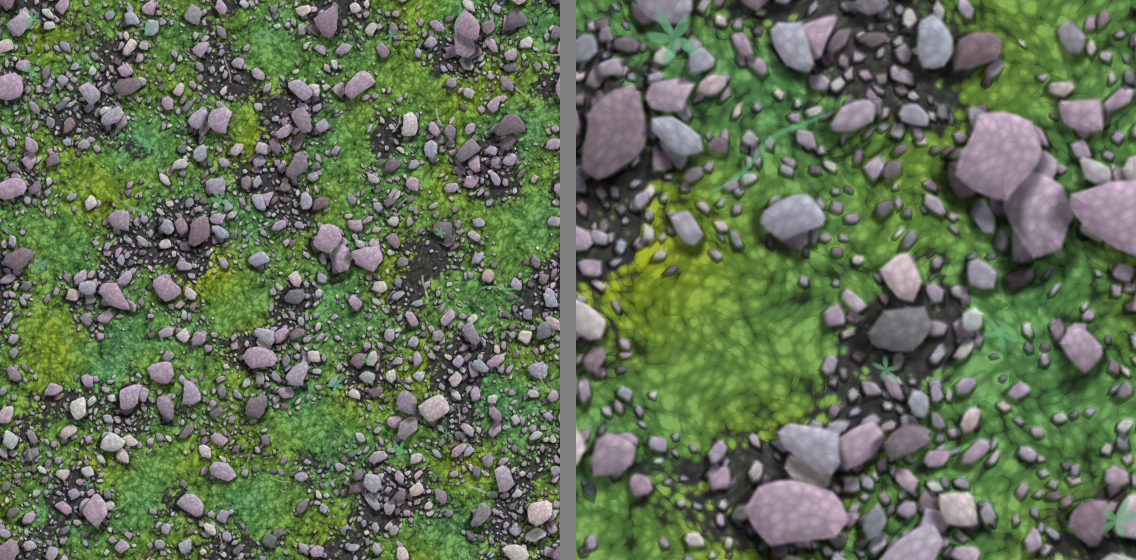
Left, the full canvas; right, a detail of the centre.
A three.js fragment shader for this texture:

```glsl
// Mossy ground strewn with lilac-grey pebbles, bare soil, sprouts and dry straws; tiles.
#define TAU 6.2831853
#define SOFT 0.0018          // edge blur in canvas units
#define CLUSTER 0.24         // how strongly pebbles avoid thick moss
#define LIGHT vec2(0.38, 0.92)
#define MOSS_DARK vec3(0.15, 0.20, 0.12)
#define MOSS_MID vec3(0.33, 0.47, 0.22)
#define MOSS_TIP vec3(0.52, 0.68, 0.34)
#define SOIL vec3(0.23, 0.23, 0.225)
#define STONE_DULL vec3(0.45, 0.44, 0.46)
#define STONE_LILAC vec3(0.65, 0.63, 0.69)
#define STONE_PALE vec3(0.77, 0.77, 0.75)
#define SPROUT vec3(0.43, 0.67, 0.50)

varying vec2 vUv;

vec3 hash(vec3 p) {
  p = fract(p * vec3(0.1031, 0.1030, 0.0973));
  p += dot(p, p.yxz + 33.33);
  return fract((p.xxy + p.yxx) * p.zyx);
}

// Layered sines with whole wave numbers: wraps, spread is about one
float patches(vec2 p, float seed) {
  float sum = 0.0;
  for (int i = 0; i < 12; i++) {
    vec3 h = hash(vec3(float(i) + 3.0, seed * 19.0, 7.0));
    sum += sin(TAU * (dot(floor(h.xy * 13.0) - 6.0, p) + h.z));
  }
  return sum / 2.45;
}

// Wrapped cellular noise: rounded tufts of uneven brightness
float tufts(vec2 p, float n) {
  vec2 base = floor(p * n);
  float nearest = 9.0, glow = 0.0;
  for (int j = -1; j <= 1; j++) for (int i = -1; i <= 1; i++) {
    vec2 cell = base + vec2(float(i), float(j));
    vec3 h = hash(vec3(mod(cell, n), n + 0.5));
    float d = length(p * n - cell - h.xy);
    if (d < nearest) { nearest = d; glow = h.z; }
  }
  return max(1.0 - nearest, 0.0) * (0.55 + 0.9 * glow);
}

// One size of angular pebbles, each with its own shade and contact shadow
vec3 pebbles(vec3 ground, vec2 p, float n, float chance, float grain) {
  vec2 base = floor(p * n);
  for (int j = -1; j <= 1; j++) for (int i = -1; i <= 1; i++) {
    vec2 cell = base + vec2(float(i), float(j));
    vec3 id = vec3(mod(cell, n), n);
    vec3 spot = hash(id), look = hash(id + vec3(0.0, 0.0, 301.0));
    vec2 centre = (cell + 0.2 + 0.6 * spot.xy) / n;
    if (spot.z > chance - CLUSTER * patches(centre, 1.0)) continue;

    // Outline: half planes around the centre, corners rounded
    vec2 q = p - centre, facet = LIGHT;
    float radius = mix(0.23, 0.43, look.x) / n, d = -1.0;
    for (int k = 0; k < 6; k++) {
      float turn = hash(id + vec3(0.0, 0.0, 400.0 + float(k))).x;
      float a = TAU * (look.y + (float(k) + 0.6 * turn) / 6.0);
      vec2 side = vec2(cos(a), sin(a));
      float reach = 0.75 + 0.2 * turn + 0.25 * cos(2.0 * (a - TAU * look.z));
      float plane = dot(q, side) - radius * reach;
      if (plane > d) { d = plane; facet = side; }
    }
    d = mix(d, length(q) - radius * 0.95, 0.3);

    float shadow = 1.0 - smoothstep(0.0, 0.35 * radius, d + 0.3 * dot(q, LIGHT));
    float rim = smoothstep(-0.55 * radius, 0.0, d);
    vec3 tint = mix(STONE_DULL, STONE_LILAC, smoothstep(0.0, 0.55, look.z));
    tint = mix(tint, STONE_PALE, smoothstep(0.65, 1.0, look.y));
    tint += vec3(0.03, -0.02, -0.01) * (look.x * 2.0 - 0.7);
    tint *= 0.93 + 0.13 * dot(q, LIGHT) / radius + 0.13 * rim * dot(facet, LIGHT);
    tint *= 0.9 + 0.2 * grain;
    ground *= 1.0 - 0.45 * shadow;
    ground = mix(ground, tint, 1.0 - smoothstep(-SOFT, SOFT * 0.7, d));
  }
  return ground;
}

// Small blue-green leaf rosettes
vec3 sprouts(vec3 ground, vec2 p, float n) {
  vec2 base = floor(p * n);
  for (int j = -1; j <= 1; j++) for (int i = -1; i <= 1; i++) {
    vec2 cell = base + vec2(float(i), float(j));
    vec3 h = hash(vec3(mod(cell, n), n + 60.0));
    vec2 q = p - (cell + h.xy) / n;
    float leaf = 0.65 + 0.35 * cos(5.0 * atan(q.y, q.x + 1e-5) + TAU * h.x);
    float d = length(q) - (0.009 + 0.011 * h.y) * leaf;
    ground = mix(ground, SPROUT, 0.7 * step(h.z, 0.22) * (1.0 - smoothstep(-0.004, SOFT, d)));
  }
  return ground;
}

// Thin bent straws and grass blades
vec3 straws(vec3 ground, vec2 p, float n) {
  vec2 base = floor(p * n);
  for (int j = -1; j <= 1; j++) for (int i = -1; i <= 1; i++) {
    vec2 cell = base + vec2(float(i), float(j));
    vec3 id = vec3(mod(cell, n), n + 90.0), h = hash(id), look = hash(id + 50.0);
    vec2 q = p - (cell + h.xy) / n, along = vec2(cos(TAU * look.x), sin(TAU * look.x));
    q = vec2(dot(q, along), dot(q, vec2(-along.y, along.x)));
    q.y += (look.y - 0.5) * 8.0 * q.x * q.x;
    float halfLength = mix(0.015, 0.05, look.z * look.z);
    float d = length(vec2(max(abs(q.x) - halfLength, 0.0), q.y)) - 0.0004 - 0.0016 * look.y;
    vec3 tint = mix(vec3(0.74, 0.72, 0.64), SPROUT, step(0.55, look.z));
    ground = mix(ground, tint, 0.75 * step(h.z, 0.4) * (1.0 - smoothstep(-SOFT, SOFT, d)));
  }
  return ground;
}

void main() {
  vec2 p = vUv + 0.003 * sin(TAU * (vUv.yx * vec2(17.0, 13.0) + vUv * 5.0));
  float fine = tufts(p, 170.0), leafy = tufts(p, 88.0), clump = tufts(p, 38.0);
  float growth = patches(p, 1.0), hue = patches(p, 3.0);

  // Moss: dark gaps, mid green, bright tips
  float height = 0.32 * fine + 0.4 * leafy + 0.28 * clump + 0.035 * growth;
  vec3 moss = mix(MOSS_DARK, MOSS_MID, smoothstep(0.18, 0.56, height));
  moss = mix(moss, MOSS_TIP, smoothstep(0.52, 0.95, height));
  moss *= 1.0 + hue * vec3(0.07, 0.01, -0.12);

  // Bare soil shows through where growth is thin
  float bare = patches(p, 2.0) - 0.45 * growth - 2.2 * (height - 0.5);
  vec3 soil = SOIL * (0.65 + 0.4 * fine + 0.3 * leafy);
  vec3 color = mix(moss, soil, smoothstep(0.35, 1.15, bare));

  // Grit to large pebbles, then plant litter
  color = pebbles(color, p, 96.0, 0.36, fine);
  color = pebbles(color, p, 54.0, 0.42, fine);
  color = pebbles(color, p, 29.0, 0.42, fine);
  color = pebbles(color, p, 16.0, 0.28, fine);
  color = sprouts(color, p, 9.0);
  gl_FragColor = vec4(straws(color, p, 8.0), 1.0);
}
```
